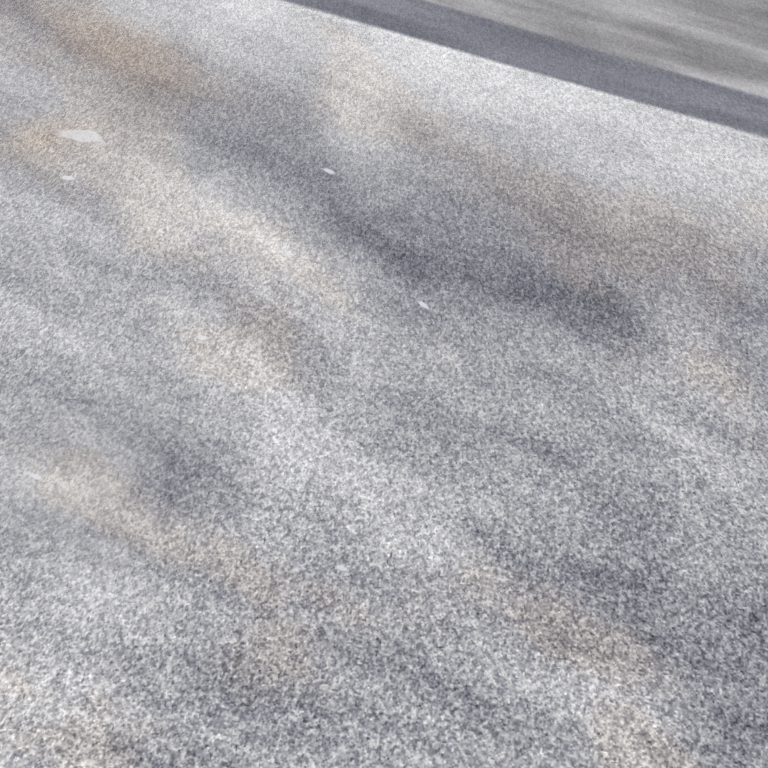
A three.js fragment shader for this texture:

```glsl
varying vec2 vUv;

#define GRAIN_FREQ 390.0
#define GRAIN_CONTRAST 0.50
#define CLOUD_CONTRAST 0.42
#define STREAK_ANGLE -0.50
#define BASE_TONE 0.688
#define HORIZON 1.9
#define BAND_SLOPE 0.285
#define COOL_TINT vec3(-0.008, -0.006, 0.016)
#define WARM_TINT vec3(0.045, 0.008, -0.035)
#define BAND_COLOR vec3(0.495, 0.50, 0.535)
#define FAR_COLOR vec3(0.675, 0.67, 0.68)
#define CHIP_COLOR vec3(0.90, 0.90, 0.92)

float hash(vec2 p) {
  vec3 q = fract(vec3(p.xyx) * 0.1031);
  q += dot(q, q.yzx + 33.33);
  return fract((q.x + q.y) * q.z);
}

float noise(vec2 p) {
  vec2 i = floor(p), f = fract(p);
  f = f * f * (3.0 - 2.0 * f);
  return mix(mix(hash(i), hash(i + vec2(1, 0)), f.x),
             mix(hash(i + vec2(0, 1)), hash(i + vec2(1, 1)), f.x), f.y);
}

float fbm(vec2 p) {
  float sum = 0.0, amp = 0.5;
  for (int i = 0; i < 5; i++) {
    sum += amp * noise(p);
    p = mat2(0.96, 0.28, -0.28, 0.96) * p * 2.03 + 17.3;
    amp *= 0.5;
  }
  return sum;
}

vec2 rotate(vec2 p, float a) {
  return vec2(cos(a) * p.x + sin(a) * p.y, cos(a) * p.y - sin(a) * p.x);
}

// Soft elongated spot lying along the given angle
float spot(vec2 p, vec2 center, vec2 radius, float angle) {
  vec2 d = rotate(p - center, angle) / radius;
  return exp(-dot(d, d));
}

// Signed grain that shrinks toward the horizon
float grain(vec2 uv) {
  float depth = HORIZON - uv.y;
  vec2 g = vec2((uv.x - 0.5) / depth, -log(depth)) * GRAIN_FREQ + 900.0;
  float coarse = noise(rotate(g, 0.5)) - 0.5;
  float fine = noise(rotate(g, -0.3) * 1.7 + 71.0) - 0.5;
  float stone = smoothstep(0.80, 0.97, noise(g * 0.8 + 230.0));
  float pit = smoothstep(0.82, 0.97, noise(g * 0.9 + 410.0));
  return 0.55 * coarse + 0.5 * fine + 0.22 * stone - 0.24 * pit;
}

// Sparse pale chips, each placed at random in its cell
float chips(vec2 uv) {
  vec2 cell = floor(uv * 6.0), f = fract(uv * 6.0);
  vec2 center = 0.25 + 0.5 * vec2(hash(cell + 3.0), hash(cell + 8.0));
  vec2 d = rotate(f - center, -0.6 * hash(cell + 5.0)) / vec2(0.055, 0.018);
  return step(0.82, hash(cell + 21.0)) * (1.0 - smoothstep(0.5, 1.3, length(d)));
}

void main() {
  vec2 uv = vUv;

  // Stretched stains and drifting light patches
  vec2 s = rotate(uv, STREAK_ANGLE);
  float warp = fbm(uv * 4.0 + 31.0) - 0.5;
  float clouds = fbm(s * vec2(3.2, 9.0) + warp * 1.5 + 5.0) - 0.485;
  float streaks = fbm(s * vec2(7.0, 30.0) + 60.0) - 0.485;
  vec2 w = uv + 0.10 * warp;
  float stain = spot(w, vec2(0.38, 0.77), vec2(0.34, 0.065), -0.48)
              + 0.8 * spot(w, vec2(0.78, 0.57), vec2(0.26, 0.08), -0.45)
              + 0.9 * spot(w, vec2(0.76, 0.24), vec2(0.24, 0.09), -0.55)
              + 0.6 * spot(w, vec2(0.05, 0.92), vec2(0.20, 0.05), -0.60);
  float pale = spot(w, vec2(0.42, 0.94), vec2(0.28, 0.06), -0.28)
             + 0.7 * spot(w, vec2(0.42, 0.60), vec2(0.25, 0.04), -0.5)
             + 0.5 * spot(w, vec2(0.12, 0.40), vec2(0.22, 0.16), -0.4);

  // Asphalt tone with coarser, stronger grain in front
  float speck = grain(uv);
  float worn = spot(w, vec2(0.10, 0.36), vec2(0.16, 0.14), 0.0);
  float strength = GRAIN_CONTRAST * mix(1.0, 0.48, smoothstep(0.0, 1.0, uv.y));
  strength *= 1.0 - 0.45 * worn;
  float tone = BASE_TONE + CLOUD_CONTRAST * clouds + 0.16 * streaks
             - 0.105 * stain + 0.06 * pale + strength * speck;
  vec3 color = vec3(tone);

  // Cool shadows and dusty warm patches
  color += COOL_TINT * (0.5 + smoothstep(0.8, 0.5, tone));
  float dust = spot(w, vec2(0.16, 0.93), vec2(0.14, 0.028), -0.45)
             + 0.6 * spot(w, vec2(0.04, 0.82), vec2(0.08, 0.03), 0.2)
             + 0.5 * smoothstep(0.52, 0.72, fbm(s * vec2(4.0, 8.0) + 140.0));
  color += WARM_TINT * dust;

  // Smooth dark strip and the brushed surface behind it
  float across = uv.y + BAND_SLOPE * uv.x - 1.104 + 0.004 * warp;
  float along = uv.x - BAND_SLOPE * uv.y;
  float brushed = fbm(vec2(along * 5.0, across * 70.0) + 90.0) - 0.485;
  float scuff = fbm(vec2(along * 4.0, across * 22.0) + 33.0) - 0.485;
  vec3 strip = BAND_COLOR + 0.16 * brushed + 0.12 * scuff + 0.12 * speck;
  vec3 beyond = FAR_COLOR + 0.28 * brushed + 0.45 * scuff + 0.10 * speck;
  beyond -= 0.13 * smoothstep(0.10, 0.17, across);
  float farEdge = across - 0.052;
  color = mix(color, strip, smoothstep(-0.003, 0.003, across));
  color = mix(color, beyond, smoothstep(-0.003, 0.003, farEdge));
  float rim = exp(-pow((across + 0.004) / 0.0025, 2.0));
  color += 0.07 * rim * noise(vec2(along * 30.0, 4.0));

  // Pale chips and one scraped patch
  float scrape = spot(uv + 0.03 * warp, vec2(0.107, 0.823), vec2(0.032, 0.009), -0.15);
  scrape = smoothstep(0.35, 0.65, scrape + 0.5 * (noise(uv * 90.0) - 0.5));
  float chip = chips(uv) * (1.0 - smoothstep(-0.02, 0.0, across));
  color = mix(color, CHIP_COLOR, max(0.8 * chip, 0.65 * scrape));

  gl_FragColor = vec4(clamp(color, 0.0, 1.0), 1.0);
}
```
